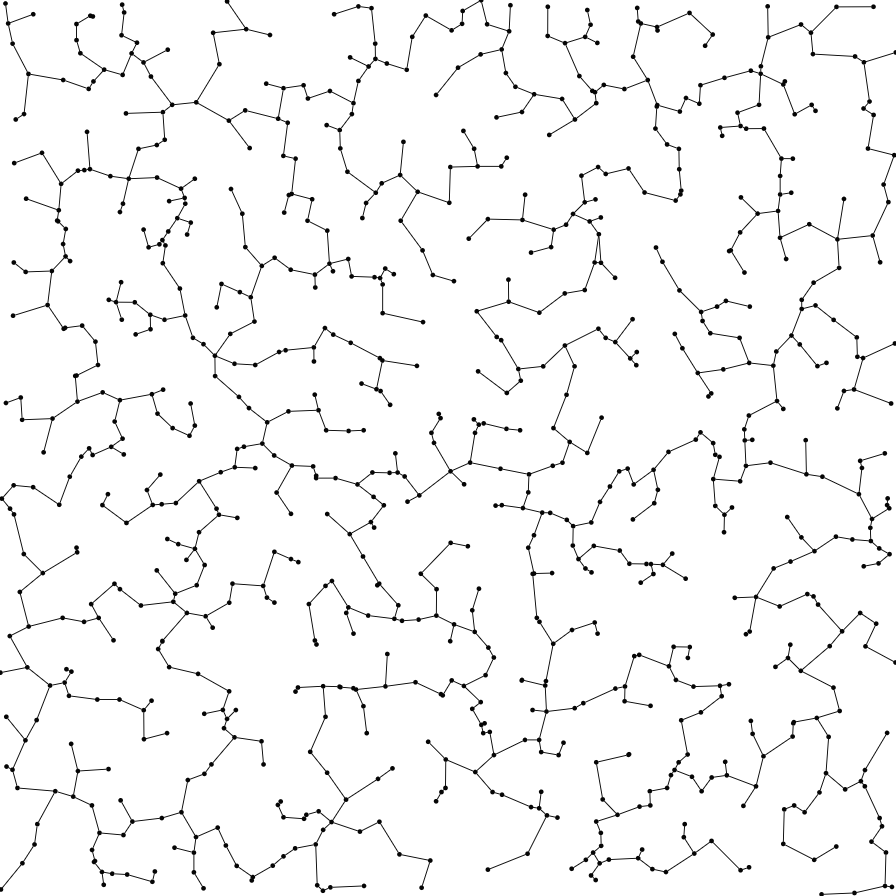
Give the GLSL for this pattern, as a Shadertoy shader.

```glsl
// Minimum spanning tree over randomly scattered dots, drawn as thin links.
// Each pixel finds its nearest relative-neighbour link, then keeps it only if
// no chain of shorter hops connects the two ends (a local flood fill).

const float GRID = 15.0;            // cells per canvas side
const float MIN_DOTS = 2.0;         // fewest dots in a cell
const float DOT_CHOICES = 5.0;      // number of possible dot counts
const float DOT_RADIUS = 0.0026;
const float LINK_HALF_WIDTH = 0.00052;
const float LONGEST_LINK = 0.072;
const float FLOOD_REACH = 0.19;     // radius searched for detours
const vec3 PAPER = vec3(1.0);
const vec3 INK = vec3(0.02);
const int MAX_POINTS = 128;

vec2 points[MAX_POINTS];
int pointCount;

float hash(vec2 p) {
    return fract(sin(dot(p, vec2(127.1, 311.7))) * 43758.5453);
}

float dist2(vec2 a, vec2 b) {
    vec2 d = a - b;
    return dot(d, d);
}

// Collects all dots within reach of a centre.
void gather(vec2 centre, float reach) {
    pointCount = 0;
    vec2 lo = max(floor((centre - reach) * GRID), 0.0);
    vec2 hi = min(floor((centre + reach) * GRID), GRID - 1.0);
    for (float y = lo.y; y <= hi.y; y++)
    for (float x = lo.x; x <= hi.x; x++) {
        vec2 cell = vec2(x, y);
        float dots = MIN_DOTS + floor(DOT_CHOICES * hash(cell + 71.3));
        for (float k = 0.0; k < dots; k++) {
            vec2 seed = cell + k * vec2(17.17, 29.31);
            vec2 p = (cell + vec2(hash(seed + 3.7), hash(seed + 41.9))) / GRID;
            if (dist2(p, centre) < reach * reach && pointCount < MAX_POINTS)
                points[pointCount++] = p;
        }
    }
}

float segmentDistance(vec2 p, vec2 a, vec2 b) {
    vec2 ab = b - a;
    float t = clamp(dot(p - a, ab) / max(dot(ab, ab), 1e-9), 0.0, 1.0);
    return distance(p, a + t * ab);
}

// True if no gathered dot is closer to both ends than they are to each other.
bool areRelativeNeighbours(vec2 a, vec2 b) {
    float limit = dist2(a, b) * 0.9999;
    for (int i = 0; i < pointCount; i++)
        if (max(dist2(points[i], a), dist2(points[i], b)) < limit) return false;
    return true;
}

// Floods from a over hops shorter than ab; reached dots move to the front.
bool hasShorterDetour(vec2 a, vec2 b) {
    gather(0.5 * (a + b), FLOOD_REACH);
    float limit = dist2(a, b) * 0.9999;
    vec2 current = a;
    int reached = 0;
    for (int head = 0; head <= MAX_POINTS; head++) {
        if (dist2(current, b) < limit) return true;
        for (int j = reached; j < pointCount; j++) {
            vec2 candidate = points[j];
            if (dist2(candidate, current) < limit) {
                points[j] = points[reached];
                points[reached++] = candidate;
            }
        }
        if (head >= reached) break;
        current = points[head];
    }
    return false;
}

void mainImage(out vec4 fragColor, in vec2 fragCoord) {
    float side = min(iResolution.x, iResolution.y);
    float pixel = 1.0 / side;
    vec2 p = (fragCoord - 0.5 * (iResolution.xy - side)) / side;
    gather(p, LONGEST_LINK);

    // Nearest dot and nearest candidate link
    float dotDist = 1.0;
    float linkDist = LINK_HALF_WIDTH + 0.5 * pixel;
    vec2 linkA = vec2(0.0), linkB = vec2(0.0);
    bool hasLink = false;
    for (int i = 0; i < pointCount; i++) {
        vec2 a = points[i];
        dotDist = min(dotDist, distance(p, a));
        for (int j = i + 1; j < pointCount; j++) {
            vec2 b = points[j];
            float d = segmentDistance(p, a, b);
            if (d < linkDist && distance(a, b) < LONGEST_LINK
                && areRelativeNeighbours(a, b)) {
                linkDist = d;
                linkA = a;
                linkB = b;
                hasLink = true;
            }
        }
    }

    // Area coverage of the disc and of the thin line
    float ink = clamp((DOT_RADIUS - dotDist) / pixel + 0.5, 0.0, 1.0);
    if (hasLink && ink < 1.0 && !hasShorterDetour(linkA, linkB)) {
        float covered = LINK_HALF_WIDTH + 0.5 * pixel - linkDist;
        ink = max(ink, clamp(covered, 0.0, min(pixel, 2.0 * LINK_HALF_WIDTH)) / pixel);
    }
    fragColor = vec4(mix(PAPER, INK, ink), 1.0);
}
```
